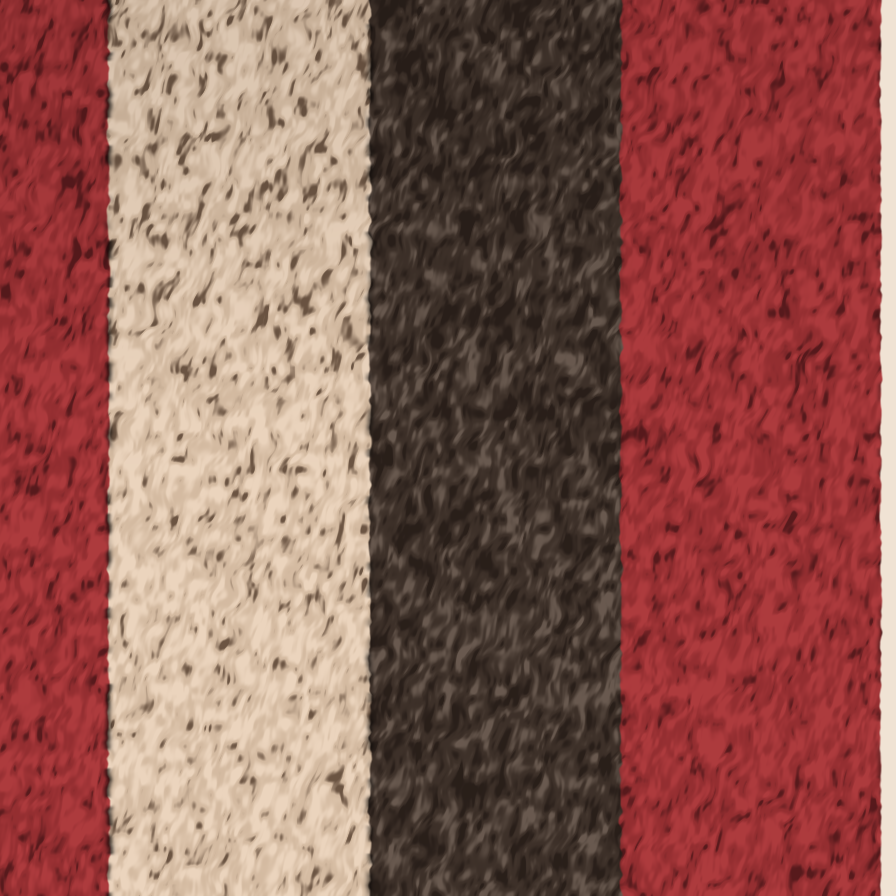
Give the GLSL for this texture, as a WebGL 2 fragment shader.

```glsl
#version 300 es
precision highp float;
// Striped tufted carpet: red, cream, brown and red pile with a pale border at the right.

uniform vec2 u_resolution;
out vec4 fragColor;

// Stripe boundaries, left to right
const vec4 EDGES = vec4(0.121, 0.413, 0.693, 0.983);
const float EDGE_WOBBLE = 0.007;
const float EDGE_SOFTNESS = 0.0015;
const float SEAM_WIDTH = 0.004;

// Pile geometry
const vec2 TUFT_FREQ = vec2(125.0, 78.0);
const vec2 FIBRE_FREQ = vec2(290.0, 95.0);
const float WARP_FREQ = 42.0;
const float WARP_AMOUNT = 0.009;
const float LEAN = 0.25;

// Shadow, body and tip colour of each yarn
const vec3 RED_SHADOW = vec3(0.34, 0.10, 0.11);
const vec3 RED_BODY = vec3(0.58, 0.18, 0.19);
const vec3 RED_TIP = vec3(0.68, 0.23, 0.24);
const vec3 CREAM_SHADOW = vec3(0.42, 0.33, 0.26);
const vec3 CREAM_BODY = vec3(0.83, 0.73, 0.63);
const vec3 CREAM_TIP = vec3(0.92, 0.83, 0.74);
const vec3 BROWN_SHADOW = vec3(0.16, 0.12, 0.10);
const vec3 BROWN_BODY = vec3(0.24, 0.19, 0.16);
const vec3 BROWN_TIP = vec3(0.41, 0.35, 0.31);
const vec3 BORDER = vec3(0.94, 0.89, 0.83);

float hash(vec2 p) {
    return fract(sin(dot(p, vec2(127.1, 311.7))) * 43758.5453);
}

float valueNoise(vec2 p) {
    vec2 cell = floor(p);
    vec2 f = fract(p);
    f = f * f * (3.0 - 2.0 * f);
    float low = mix(hash(cell), hash(cell + vec2(1.0, 0.0)), f.x);
    float high = mix(hash(cell + vec2(0.0, 1.0)), hash(cell + 1.0), f.x);
    return mix(low, high, f.y);
}

// Height of the pile: leaning tufts bent by a warp, with fine fibres on top
float pileHeight(vec2 uv) {
    vec2 bend = vec2(valueNoise(uv * WARP_FREQ), valueNoise(uv * WARP_FREQ + 37.0)) - 0.5;
    vec2 p = uv + bend * WARP_AMOUNT;
    p.x -= LEAN * p.y;
    float tuft = valueNoise(p * TUFT_FREQ);
    float clump = valueNoise(p * TUFT_FREQ * 0.55 + 11.0);
    float fibre = valueNoise(p * FIBRE_FREQ + 23.0);
    return 0.52 * tuft + 0.2 * clump + 0.28 * fibre;
}

vec3 yarn(vec3 shadow, vec3 body, vec3 tip, float height) {
    vec3 color = mix(shadow, body, smoothstep(0.20, 0.42, height));
    return mix(color, tip, smoothstep(0.42, 0.72, height));
}

void main() {
    vec2 uv = gl_FragCoord.xy / u_resolution;
    float soft = max(EDGE_SOFTNESS, 0.75 / u_resolution.x);

    // Tufts push each boundary sideways; the outer border is straighter
    float push = 0.65 * valueNoise(vec2(uv.x * 30.0, uv.y * 85.0))
               + 0.35 * valueNoise(vec2(uv.x * 60.0, uv.y * 170.0)) - 0.5;
    vec4 offset = uv.x - EDGES + push * EDGE_WOBBLE * vec4(1.0, 1.0, 1.0, 0.6);
    vec4 past = smoothstep(-soft, soft, offset);

    // Broad wear, with deeper gaps towards the top left
    float wear = valueNoise(uv * 7.0) - 0.5;
    float gaps = smoothstep(0.45, 1.0, uv.y) * (1.0 - 0.6 * uv.x);
    float height = pileHeight(uv) + 0.05 * wear - 0.05 * gaps;

    // Stripes
    vec3 red = yarn(RED_SHADOW, RED_BODY, RED_TIP, height + 0.03);
    vec3 cream = yarn(CREAM_SHADOW, CREAM_BODY, CREAM_TIP, height + 0.03);
    vec3 brown = yarn(BROWN_SHADOW, BROWN_BODY, BROWN_TIP, height - 0.06);
    vec3 color = mix(red, cream, past.x);
    color = mix(color, brown, past.y);
    color = mix(color, red, past.z);

    // Broken shadows in the seams and along the last edge
    vec4 seam = exp(-offset * offset / (SEAM_WIDTH * SEAM_WIDTH));
    float broken = smoothstep(0.3, 0.75, valueNoise(vec2(uv.x * 90.0, uv.y * 95.0) + 5.0));
    float shade = dot(seam, vec4(0.6, 0.45, 0.15, 0.35)) * broken;
    color *= 1.0 - shade;
    color *= 1.0 - 0.08 * gaps;

    // Smooth pale border
    color = mix(color, BORDER, past.w);
    fragColor = vec4(color, 1.0);
}
```
